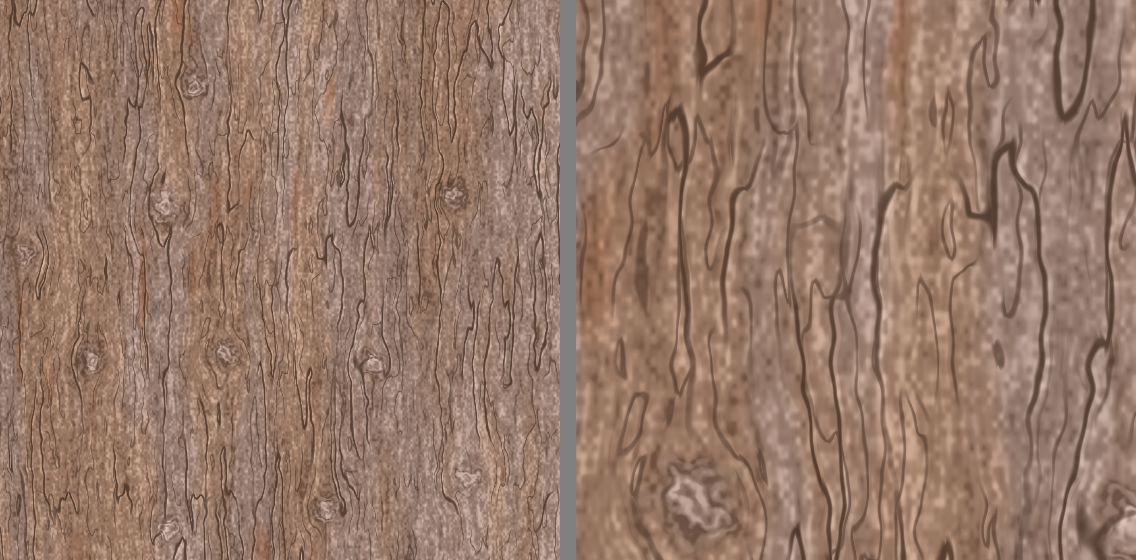
Left: the whole. Right: its middle third, enlarged.
A Shadertoy shader for this texture:

```glsl
const vec3 CRACK = vec3(0.27, 0.185, 0.14);
const vec3 SHADE = vec3(0.43, 0.325, 0.27);
const vec3 BARK = vec3(0.585, 0.475, 0.42);
const vec3 PALE = vec3(0.80, 0.69, 0.64);
const vec3 RUST = vec3(0.60, 0.38, 0.25);
const vec3 WARM_TINT = vec3(1.01, 0.97, 0.90);
const vec3 COOL_TINT = vec3(0.99, 1.0, 1.02);
const float KNOT_CELLS = 4.0;
const float KNOT_CHANCE = 0.65;
const float KNOT_RADIUS = 0.033;
const float DEEP_WIDTH = 0.0019;
const float FINE_WIDTH = 0.0014;
const float RELIEF = 0.50;
const float GRAIN = 0.55;

float hash(vec2 p) {
    return fract(sin(dot(p, vec2(127.1, 311.7))) * 43758.5453);
}

float noise(vec2 p) {
    vec2 i = floor(p), f = fract(p);
    f = f * f * (3.0 - 2.0 * f);
    return mix(mix(hash(i), hash(i + vec2(1, 0)), f.x),
               mix(hash(i + vec2(0, 1)), hash(i + vec2(1, 1)), f.x), f.y);
}

float fbm(vec2 p) {
    float sum = 0.0, amp = 0.5;
    for (int i = 0; i < 4; i++) {
        sum += amp * noise(p);
        p = p * 2.03 + 17.3;
        amp *= 0.5;
    }
    return sum / 0.9375;
}

// Bends the fibres around scattered knots; z = knot mask, w = distance in radii
vec4 knotField(vec2 p) {
    vec2 flow = p;
    float mask = 0.0, nearest = 9.0;
    vec2 cell = floor(p * KNOT_CELLS);
    for (int j = -1; j <= 1; j++)
    for (int i = -1; i <= 1; i++) {
        vec2 id = cell + vec2(i, j);
        if (hash(id + 31.7) > KNOT_CHANCE) continue;
        vec2 jitter = 0.15 + 0.7 * vec2(hash(id + 5.1), hash(id + 9.4));
        vec2 d = p - (id + jitter) / KNOT_CELLS;
        float radius = KNOT_RADIUS * mix(0.7, 1.2, hash(id + 2.6));
        vec2 wobble = vec2(fbm(p * 50.0), fbm(p * 50.0 + 40.0)) - 0.5;
        float r = length(d * vec2(1.0, 0.9) / radius + 1.3 * wobble);
        flow.x -= 0.75 * d.x * exp(-0.4 * dot(d, d) / (radius * radius));
        mask = max(mask, 1.0 - smoothstep(0.5, 1.15, r));
        nearest = min(nearest, r);
    }
    return vec4(flow, mask, nearest);
}

float crackLevel(vec2 p) {
    return 0.7 * noise(p) + 0.3 * noise(p * vec2(2.1, 2.6) + 8.0) - 0.5;
}

// Broken upright lines of even width: level divided by its sideways slope
float cracks(vec2 p, vec2 scale, float width) {
    float level = crackLevel(p * scale);
    float slope = (crackLevel((p + vec2(0.001, 0.0)) * scale) - level) / 0.001;
    float dist = abs(level) / (abs(slope) + 0.12 * scale.x);
    float present = smoothstep(0.30, 0.60, noise(p * scale * vec2(0.7, 1.7) + 63.0));
    return (1.0 - smoothstep(0.2 * width, width, dist)) * present;
}

// Height of the stringy surface
float fibres(vec2 p) {
    return 0.30 * noise(p * vec2(58.0, 6.0) + 3.0)
         + 0.35 * noise(p * vec2(125.0, 15.0) + 21.0)
         + 0.35 * noise(p * vec2(230.0, 42.0) + 47.0);
}

void mainImage(out vec4 fragColor, in vec2 fragCoord) {
    vec2 p = fragCoord / iResolution.y;
    vec4 knot = knotField(p);

    // Fibres sway gently and fray at a small scale
    vec2 q = knot.xy;
    q.x += 0.026 * (noise(p * vec2(7.0, 4.0)) - 0.5);
    q.x += 0.008 * (noise(p * vec2(28.0, 17.0)) - 0.5);
    q.x += 0.005 * (noise(p * vec2(90.0, 60.0)) - 0.5);

    // Strips, side lighting and speckle
    float height = fibres(q);
    float slope = height - fibres(q + vec2(0.002, -0.001));
    float broad = fbm(p * vec2(8.0, 1.6) + 12.0) - 0.5;
    float speckle = noise(p * vec2(290.0, 215.0)) * 0.65 + noise(p * vec2(150.0, 95.0)) * 0.35 - 0.5;
    float tone = 0.585 + 0.52 * (height - 0.5) + 0.28 * broad + RELIEF * slope + GRAIN * speckle;

    // Knots carry ragged rings around a pale worn core
    float rings = sin(knot.w * 14.0 + 7.0 * noise(p * 70.0));
    float core = 1.0 - smoothstep(0.1, 0.45, knot.w);
    float rim = exp(-18.0 * (knot.w - 0.85) * (knot.w - 0.85));
    tone += knot.z * (0.22 * rings + 0.15 * core) - 0.18 * rim;

    // Tone to colour
    vec3 color = mix(SHADE, BARK, smoothstep(0.18, 0.54, tone));
    color = mix(color, PALE, smoothstep(0.50, 0.98, tone));
    float warmth = smoothstep(0.32, 0.70, fbm(q * vec2(16.0, 2.5) + 70.0));
    color *= mix(COOL_TINT, WARM_TINT, warmth * (1.0 - 0.8 * knot.z));

    // Rusty strips of exposed inner bark
    float rust = smoothstep(0.72, 0.92, noise(q * vec2(34.0, 6.0) + 90.0))
               * smoothstep(0.50, 0.80, noise(p * vec2(6.0, 5.0) + 33.0));
    color = mix(color, RUST * (0.7 + 0.5 * tone), 0.55 * rust);

    // Deep long cracks with a lit edge, then fine short ones
    vec2 deepScale = vec2(46.0, 4.5);
    float deep = cracks(q, deepScale, DEEP_WIDTH);
    float lit = cracks(q - vec2(0.0028, 0.0), deepScale, DEEP_WIDTH);
    float fine = cracks(q + 5.0, vec2(80.0, 11.0), FINE_WIDTH);
    color += 0.07 * lit * (1.0 - deep);
    color = mix(color, CRACK, max(0.78 * deep, 0.52 * fine) * (1.0 - 0.5 * knot.z));

    fragColor = vec4(clamp(color, 0.0, 1.0), 1.0);
}
```
